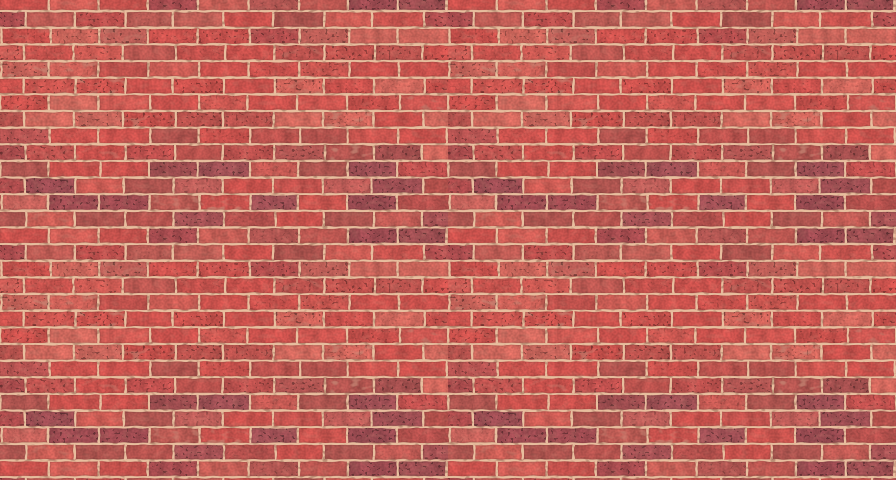
Give the GLSL for this texture, as a WebGL 2 fragment shader.

```glsl
#version 300 es
precision highp float;
// Weathered red brick wall in running bond with thin cream mortar joints.

uniform vec2 u_resolution;
out vec4 outColor;

// Layout: bricks across, courses up, and the block after which the wall repeats
const vec2 BRICKS = vec2(18.0, 28.84);
const vec2 BLOCK = vec2(9.0, 14.0);
const float COURSE_SHIFT = 0.175;
const float BRICK_ASPECT = 3.0;

// Joints, measured in course heights
const float JOINT_HALF = 0.068;
const float JOINT_SOFT = 0.035;
const float JOINT_WOBBLE = 0.035;
const float JOINT_JITTER = 0.07;

// Surface
const float PIT_DEPTH = 0.32;
const float STREAK = 0.13;
const float GRAIN = 0.10;

const vec3 RED = vec3(0.78, 0.315, 0.295);
const vec3 CORAL = vec3(0.81, 0.41, 0.365);
const vec3 BROWN = vec3(0.66, 0.32, 0.30);
const vec3 PLUM = vec3(0.57, 0.285, 0.32);
const vec3 DUST = vec3(0.78, 0.53, 0.46);
const vec3 MORTAR = vec3(0.91, 0.745, 0.62);
const vec3 MORTAR_SHADE = vec3(0.66, 0.48, 0.39);

vec2 hash2(vec2 p) {
    vec3 q = fract(p.xyx * vec3(0.1031, 0.1030, 0.0973));
    q += dot(q, q.yzx + 33.33);
    return fract((q.xx + q.yz) * q.zy);
}

// Gradient at one lattice corner, wrapped so that the noise repeats
float corner(vec2 cell, vec2 offset, vec2 period) {
    float angle = 6.2832 * hash2(mod(cell, period) + period).x;
    return dot(vec2(cos(angle), sin(angle)), offset);
}

// Gradient noise over the wall; detail = lattice cells per brick and course
float noise(vec2 wall, vec2 detail) {
    vec2 p = wall * detail, period = BLOCK * detail;
    vec2 i = floor(p), f = p - i;
    vec2 w = f * f * f * (f * (f * 6.0 - 15.0) + 10.0);
    vec2 e = vec2(1.0, 0.0);
    float low = mix(corner(i, f, period), corner(i + e.xy, f - e.xy, period), w.x);
    float high = mix(corner(i + e.yx, f - e.yx, period), corner(i + e.xx, f - e.xx, period), w.x);
    return 1.4 * mix(low, high, w.y);
}

vec3 brickColor(vec2 wall, vec2 id) {
    // Bricks cut by the edge of the block take another tone on each side
    vec2 seed = mod(id, BLOCK);
    if (seed.x < 0.5) seed.x += BLOCK.x * step(0.5 * BLOCK.x, mod(wall.x, BLOCK.x));
    vec2 tone = hash2(seed + 3.7);
    vec2 wear = hash2(seed + 41.3);

    // Darker courses gather in a band once per block
    float band = 0.5 + 0.5 * cos(6.2832 * (seed.y - 2.0) / BLOCK.y);
    vec3 color = mix(RED, CORAL, smoothstep(0.45, 1.0, tone.x));
    color = mix(color, BROWN, smoothstep(0.50, 1.05, tone.y * 0.75 + band * 0.4));
    color = mix(color, PLUM, 0.8 * smoothstep(0.72, 1.15, wear.x * 0.75 + band * 0.45));

    // Upright streaks, pale dust, grain and dark pits
    color *= 1.0 + STREAK * noise(wall, vec2(6.0, 1.0)) + GRAIN * noise(wall, vec2(21.0, 7.0));
    float dust = smoothstep(0.05, 0.6, noise(wall + 0.37, vec2(5.0, 3.0)));
    color = mix(color, DUST, dust * (0.15 + 0.55 * smoothstep(0.8, 1.0, wear.y)));
    float pits = smoothstep(0.30, 0.60, noise(wall + 0.61, vec2(15.0, 6.0)));
    return color * (1.0 - PIT_DEPTH * pits * smoothstep(0.3, 0.9, wear.x));
}

void main() {
    vec2 wall = gl_FragCoord.xy / u_resolution * BRICKS - vec2(0.0, COURSE_SHIFT);
    float pixel = BRICKS.y / u_resolution.y;

    // Running bond: odd courses shift by half a brick
    float wobble = JOINT_WOBBLE * noise(wall, vec2(5.0, 3.0));
    float course = floor(wall.y + wobble);
    float along = wall.x + 0.5 * mod(course, 2.0);

    // Nearest upright joint, slightly out of place, decides which brick this is
    float joint = floor(along + 0.5);
    float jitter = JOINT_JITTER * (hash2(mod(vec2(joint, course), BLOCK) + 17.9).x - 0.5);
    float fromJoint = along - joint - jitter + wobble / BRICK_ASPECT;
    vec2 id = vec2(fromJoint < 0.0 ? joint - 1.0 : joint, course);

    // Distance to the mortar centre line
    float inCourse = wall.y + wobble - course;
    float toBed = min(inCourse, 1.0 - inCourse);
    float toJoint = abs(fromJoint) * BRICK_ASPECT;
    float distanceToMortar = min(toBed, toJoint);
    float halfWidth = JOINT_HALF * (1.0 + 0.35 * noise(wall + 0.23, vec2(4.0, 2.0)));
    float soft = max(JOINT_SOFT, 0.5 * pixel);
    float mortarMask = 1.0 - smoothstep(halfWidth - soft, halfWidth + soft, distanceToMortar);

    // Mortar stained in places, shaded under the brick above
    float stain = smoothstep(0.05, 0.65, noise(wall + 0.83, vec2(7.0, 4.0)));
    float underBrick = smoothstep(0.0, 0.09, inCourse) * step(inCourse, 0.5) * step(toBed, toJoint);
    vec3 mortar = mix(MORTAR, MORTAR_SHADE, clamp(0.7 * stain + 0.3 * underBrick, 0.0, 1.0));

    // Brick faces darken a little next to the joint
    float rim = smoothstep(halfWidth, halfWidth + 0.13, distanceToMortar);
    vec3 brick = brickColor(wall, id) * mix(0.92, 1.01, rim);
    outColor = vec4(mix(brick, mortar, mortarMask), 1.0);
}
```
